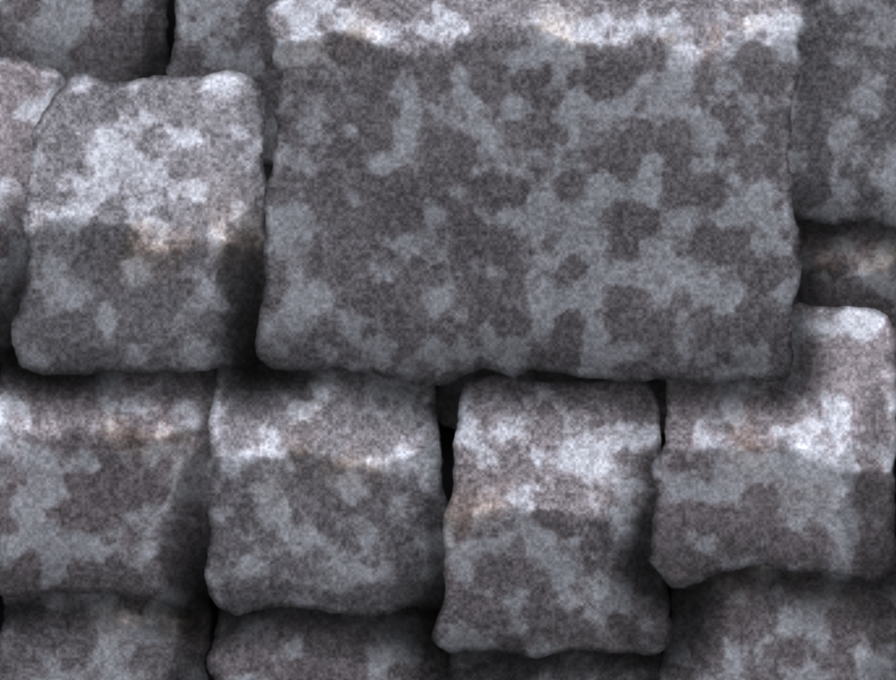
This texture is drawn by a Shadertoy shader. Its source:

```glsl
// A heap of rough granite setts: courses of tapered, noise-worn boxes are
// painted back to front, each with a pale top, a darker front and a side face,
// mottled by clots of pale crystal; one large block rests on the pile.

const vec3 GAP_COLOR  = vec3(0.09, 0.09, 0.11);
const vec3 COOL_TINT  = vec3(0.97, 0.985, 1.05);
const vec3 MAUVE_TINT = vec3(1.01, 0.96, 1.02);
const vec3 RUST_TINT  = vec3(1.05, 0.92, 0.78);
const float EDGE = 0.0025;

struct Block {
    vec2 centre;
    vec2 extent;
    float ridge;   // height of the top edge, as a share of the half height
    float side;    // start of the side face, as a share of the half width
    float tilt;
    float taper;
    float seed;
};

float hash(vec2 p) {
    vec3 q = fract(vec3(p.xyx) * 0.1031);
    q += dot(q, q.yzx + 33.33);
    return fract((q.x + q.y) * q.z);
}

float noise(vec2 p) {
    vec2 i = floor(p), f = fract(p);
    f = f * f * (3.0 - 2.0 * f);
    return mix(mix(hash(i), hash(i + vec2(1, 0)), f.x),
               mix(hash(i + vec2(0, 1)), hash(i + vec2(1, 1)), f.x), f.y);
}

float fbm(vec2 p) {
    float sum = 0.0, gain = 0.516;
    for (int i = 0; i < 5; i++) {
        sum += gain * noise(p);
        p = mat2(1.6, 1.2, -1.2, 1.6) * p + 17.3;
        gain *= 0.5;
    }
    return sum;
}

float roundBox(vec2 p, vec2 extent, float radius) {
    vec2 d = abs(p) - extent + radius;
    return length(max(d, 0.0)) + min(max(d.x, d.y), 0.0) - radius;
}

// Mottled stone: light is the brightness of the face it lies on.
vec3 granite(vec2 p, float light, float seed) {
    float clots = smoothstep(0.43, 0.67, fbm(p * 25.0 + seed));
    float specks = noise(p * 140.0 + seed) + noise(p * 260.0) - 1.0;
    float stain = fbm(p * 6.0 + seed) - 0.5;
    float tone = light * (0.86 + 0.42 * clots + 0.27 * specks + 0.35 * stain);
    float mauve = (1.0 - clots) * (0.4 + 0.6 * hash(vec2(seed, 3.0)));
    return tone * mix(COOL_TINT, MAUVE_TINT, mauve);
}

vec3 paintBlock(vec3 behind, vec2 p, Block b) {
    vec2 q = p - b.centre;
    if (any(greaterThan(abs(q), b.extent + 0.15))) return behind;

    // Worn outline
    float c = cos(b.tilt), s = sin(b.tilt);
    q = mat2(c, -s, s, c) * q;
    vec2 wear = vec2(fbm(p * 8.0 + b.seed), fbm(p * 8.0 + b.seed + 40.0)) - 0.5;
    q += 0.065 * wear;
    q.x *= 1.0 + b.taper * q.y / b.extent.y;
    float d = roundBox(q, b.extent, 0.045);
    vec2 u = q / b.extent;

    // Shadow cast mostly below the block
    float shade = mix(0.15, 0.72, smoothstep(0.3, -0.9, u.y));
    behind *= 1.0 - shade * (1.0 - smoothstep(0.0, 0.09, d));

    // Faces and their chipped edges
    float crest = q.y - b.ridge * b.extent.y + 0.08 * wear.x;
    float flank = q.x - b.side * b.extent.x - 0.18 * q.y + 0.1 * wear.y;
    float top = smoothstep(-0.014, 0.014, crest);
    float light = mix(0.40, 0.63, top);
    light *= 1.0 - 0.24 * smoothstep(-0.012, 0.012, flank);
    float chips = exp(-abs(crest) / 0.013) + 0.6 * exp(-abs(flank) / 0.01);
    chips += 0.7 * smoothstep(-0.022, -0.004, d) * smoothstep(-0.7, 0.3, u.y);
    light += 0.17 * chips * smoothstep(0.35, 0.65, noise(p * 38.0 + b.seed));
    light *= 1.0 - 0.3 * smoothstep(-0.6, -1.0, u.y);
    light *= 1.0 - 0.35 * smoothstep(-0.012, 0.0, d);

    vec3 stone = granite(p, light, b.seed);
    float rust = smoothstep(0.56, 0.7, fbm(p * 11.0 + b.seed + 9.0));
    stone *= mix(vec3(1.0), RUST_TINT, 0.5 * rust * exp(-abs(crest) / 0.03));
    return mix(stone, behind, smoothstep(-EDGE, EDGE, d));
}

// A row of count blocks that bobs around its base height.
vec3 paintCourse(vec3 color, vec2 p, int count, vec2 start, float pitch,
                 vec2 extent, float ridge, float bob, float phase, float seed) {
    for (int i = 0; i < count; i++) {
        float k = float(i), id = seed + 7.0 * k;
        float vary = hash(vec2(id, 1.0)) - 0.5, lean = hash(vec2(id, 2.0)) - 0.5;
        vec2 centre = start + vec2(pitch * k, bob * sin(phase + 2.2 * k));
        color = paintBlock(color, p, Block(centre, extent * (1.0 + 0.06 * vary),
            ridge + 0.4 * vary, 0.78 + 0.2 * lean, 0.13 * lean, 0.1, id));
    }
    return color;
}

void mainImage(out vec4 fragColor, in vec2 fragCoord) {
    vec2 p = fragCoord / iResolution.y;
    p.x *= 1.32 * iResolution.y / iResolution.x;

    // Courses from back to front
    vec3 color = GAP_COLOR * (0.6 + 0.8 * fbm(p * 20.0));
    color = paintCourse(color, p, 4, vec2(0.06, 0.58), 0.40, vec2(0.20, 0.20), 0.3, 0.02, 0.0, 11.0) * 0.8;
    color = paintCourse(color, p, 4, vec2(0.15, 0.04), 0.335, vec2(0.165, 0.185), 0.4, 0.03, 0.7, 53.0);
    color = paintCourse(color, p, 4, vec2(0.06, 0.98), 0.40, vec2(0.195, 0.24), 0.6, 0.07, -1.89, 97.0);
    color = paintCourse(color, p, 4, vec2(0.15, 0.30), 0.335, vec2(0.17, 0.205), 0.05, 0.06, 0.7, 131.0);
    color = paintCourse(color, p, 2, vec2(-0.06, 0.68), 0.275, vec2(0.18, 0.225), 0.1, 0.02, 1.2, 173.0);

    // The large block on top
    color = paintBlock(color, p, Block(vec2(0.78, 0.725), vec2(0.39, 0.28),
        0.74, 1.4, -0.02, 0.02, 211.0));

    fragColor = vec4(clamp(color, 0.0, 1.0), 1.0);
}
```
